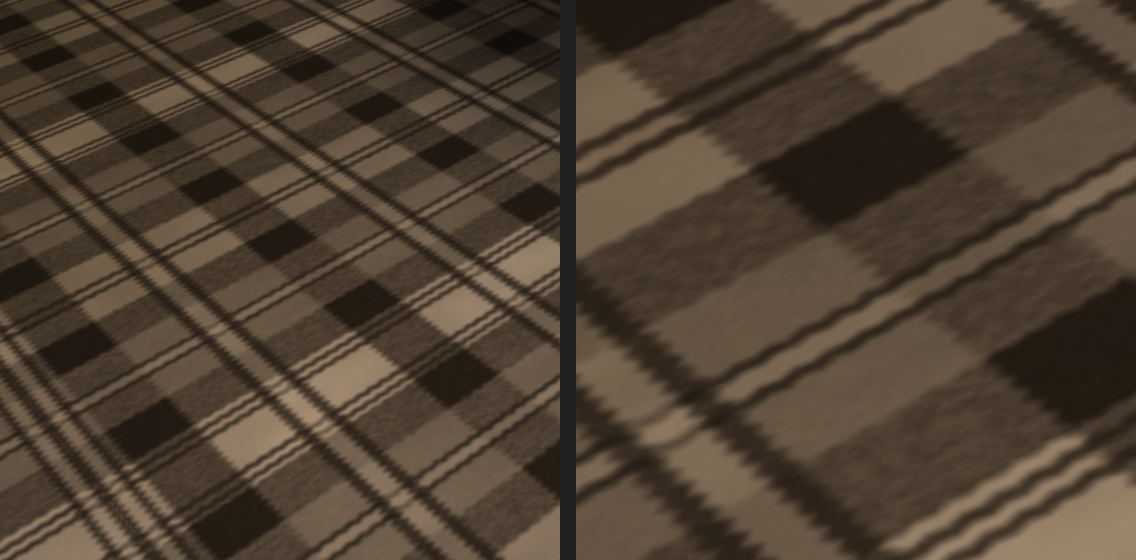
Left, the full canvas; right, a detail of the centre.
A Shadertoy shader for this texture:

```glsl
// Woven tartan carpet in brown tones, seen in perspective under soft light.

// Projection of the floor: step along u, step along v, and origin (homogeneous).
const vec3 FLOOR_U = vec3(0.4505, 0.2742, 0.1183);
const vec3 FLOOR_V = vec3(-0.1165, 0.1736, 0.0858);
const vec3 FLOOR_O = vec3(0.5378, 0.2734, 1.0);

const vec3 DARK_WOOL  = vec3(0.116, 0.088, 0.062);
const vec3 LIGHT_WOOL = vec3(0.585, 0.503, 0.418);

// Tones along the ramp from dark to light wool.
const float TONE_BLACK = 0.0;
const float TONE_MIXED = 0.28;
const float TONE_PLAIN = 0.48;
const float TONE_WARM  = 0.64;
const float TONE_PALE  = 0.80;

const vec2 LIGHT_HALF = vec2(0.37, 0.33);     // half width of the light bands
const vec2 CHECK_SHIFT = vec2(0.025, 0.010);  // checks sit off the stripe centres
const float SEAM_U = -0.75;                   // displaced double stripe at a seam
const float SOFTNESS = 0.016;
const float THREADS = 36.0;                   // weave steps per repeat
const float JAG = 0.005;
const float GRAIN = 0.13;
const float LINE_DEPTH = 0.76;

float hash(vec2 p) {
    vec3 q = fract(vec3(p.xyx) * 0.1031);
    q += dot(q, q.yzx + 33.33);
    return fract((q.x + q.y) * q.z);
}

float noise(vec2 p) {
    vec2 i = floor(p), f = fract(p);
    f = f * f * (3.0 - 2.0 * f);
    return mix(mix(hash(i), hash(i + vec2(1, 0)), f.x),
               mix(hash(i + vec2(0, 1)), hash(i + vec2(1, 1)), f.x), f.y);
}

// Coverage of a band around zero.
float band(float d, float halfWidth, float edge) {
    return 1.0 - smoothstep(halfWidth - edge, halfWidth + edge, abs(d));
}

// Tone of the broad checks: light and dark bands crossing.
float checkTone(vec2 cell, float rowTone, vec2 edge) {
    float lightU = band(cell.x, LIGHT_HALF.x, edge.x);
    float lightV = band(cell.y, LIGHT_HALF.y, edge.y);
    return mix(mix(TONE_BLACK, TONE_MIXED, lightV),
               mix(TONE_MIXED, rowTone, lightV), lightU);
}

// Light stripe with a dark line on either side; the checks show through.
float edgedStripe(float tone, float d, float inner, float outer, float edge) {
    float stripe = 0.32 + 0.64 * tone;
    float lined = mix(tone, TONE_BLACK, LINE_DEPTH * band(d, outer, edge));
    return mix(lined, stripe, band(d, inner, edge));
}

// Pair of thin dark lines around offset zero.
float darkPair(float tone, float d, float gap, float halfWidth, float edge) {
    return mix(tone, TONE_BLACK, LINE_DEPTH * band(abs(d) - gap, halfWidth, edge));
}

float tartanTone(vec2 p, vec2 edge) {
    vec2 cell = p - round(p);
    float row = mod(round(p.y), 4.0);
    bool paleRow = row < 0.5;
    bool warmRow = abs(row - 2.0) < 0.5;
    float rowTone = paleRow ? TONE_PALE : warmRow ? TONE_WARM : TONE_PLAIN;
    vec2 check = p - CHECK_SHIFT;
    float tone = checkTone(check - round(check), rowTone, edge);

    // Lines running across.
    if (paleRow) tone = darkPair(tone, abs(cell.y) - 0.23, 0.042, 0.021, edge.y);
    else if (warmRow) tone = darkPair(tone, cell.y, 0.052, 0.024, edge.y);
    else tone = edgedStripe(tone, cell.y, 0.036, 0.074, edge.y);

    // Stripes running away from the viewer, doubled at the seam.
    if (p.x < -0.5)
        return edgedStripe(tone, abs(p.x - SEAM_U) - 0.05, 0.026, 0.058, edge.x);
    return edgedStripe(tone, cell.x, 0.040, 0.088, edge.x);
}

void mainImage(out vec4 fragColor, in vec2 fragCoord) {
    vec2 uv = fragCoord / iResolution.xy;
    vec3 q = inverse(mat3(FLOOR_U, FLOOR_V, FLOOR_O)) * vec3(uv, 1.0);
    vec2 p = q.xy / q.z;
    vec2 edge = fwidth(p) * 0.8 + SOFTNESS;

    // Stepped edges of the weave.
    vec2 woven = p + JAG * (abs(fract(p.yx * THREADS * 0.5) - 0.5) * 4.0 - 1.0);
    float tone = tartanTone(woven, edge);

    // Tufted grain, strongest in the heathered checks, and uneven wear.
    float tuft = 0.6 * noise(p * THREADS) + 0.4 * noise(p * THREADS * 2.3 + 17.0) - 0.5;
    float heather = 0.25 + band(tone - TONE_MIXED, 0.15, 0.15);
    float wear = noise(p * 2.3 + 5.0) + noise(p * 6.0 + 9.0) - 1.0;
    tone += GRAIN * tuft * heather + 0.13 * wear * tone;
    vec3 color = mix(DARK_WOOL, LIGHT_WOOL, tone);

    // Light fades toward the far side and the far right corner.
    float light = 1.21 - 0.34 * uv.y * uv.y;
    light *= 1.0 - 0.55 * smoothstep(0.40, 0.0, distance(uv, vec2(0.95, 1.05)));
    light *= mix(0.92, 1.03, smoothstep(0.0, 0.6, uv.x));
    vec3 tint = mix(vec3(1.0), vec3(1.0, 0.97, 0.86), (1.0 - uv.x) * uv.y);
    fragColor = vec4(clamp(color * light * tint, 0.0, 1.0), 1.0);
}
```
